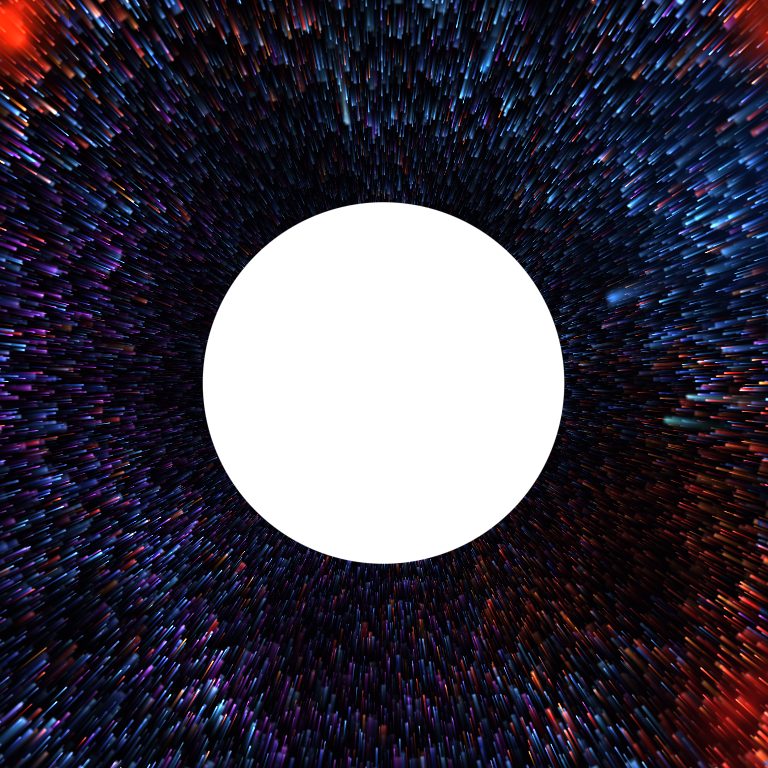
Give the GLSL for this background, as a WebGL 1 fragment shader.

```glsl
precision highp float;
// A white disc in front of a burst of coloured star streaks on black.
// Streaks fill layered polar cells (angle by log radius), with bright inner
// heads and fading outer tails; soft regional clouds set colour and density.

uniform vec2 u_resolution;

const float TAU = 6.283185;
const float DISC_RADIUS = 0.2354;
const vec3 NAVY = vec3(0.08, 0.13, 0.75);
const vec3 SKY = vec3(0.25, 0.68, 1.0);
const vec3 VIOLET = vec3(0.48, 0.08, 0.68);
const vec3 RED = vec3(0.85, 0.08, 0.06);
const vec3 GOLD = vec3(1.0, 0.55, 0.12);
const vec3 EMBER = vec3(1.0, 0.15, 0.02);

float hash(vec2 p) {
  vec3 q = fract(vec3(p.xyx) * 0.1031);
  q += dot(q, q.yzx + 33.33);
  return fract((q.x + q.y) * q.z);
}

float noise(vec2 p) {
  vec2 i = floor(p), f = fract(p);
  f = f * f * (3.0 - 2.0 * f);
  float low = mix(hash(i), hash(i + vec2(1, 0)), f.x);
  float high = mix(hash(i + vec2(0, 1)), hash(i + vec2(1, 1)), f.x);
  return mix(low, high, f.y);
}

float blob(vec2 p, vec2 centre, float radius) {
  vec2 d = (p - centre) / radius;
  return exp(-dot(d, d));
}

// Regional weights: x = warm, y = violet, z = sky blue.
vec3 regionTint(vec2 p) {
  float warm = 0.10 + blob(p, vec2(0.40, -0.18), 0.16)
    + 0.6 * blob(p, vec2(0.19, -0.28), 0.12)
    + blob(p, vec2(0.48, -0.45), 0.13)
    + blob(p, vec2(-0.49, 0.47), 0.11)
    + 0.8 * blob(p, vec2(0.51, 0.47), 0.08)
    + 0.5 * blob(p, vec2(-0.18, 0.47), 0.09);
  float violet = 0.08 + 0.5 * blob(p, vec2(-0.42, 0.06), 0.26)
    + 0.45 * blob(p, vec2(-0.08, -0.40), 0.22);
  float sky = 0.25 + 0.6 * blob(p, vec2(0.0, 0.45), 0.28)
    + 0.6 * blob(p, vec2(0.43, 0.26), 0.20)
    + 0.5 * blob(p, vec2(0.29, -0.42), 0.10)
    + 0.4 * blob(p, vec2(-0.24, -0.40), 0.16);
  return vec3(warm, violet, sky);
}

// Fraction of light left by the dark gaps between clouds.
float cloudDensity(vec2 p) {
  float d = 0.35 + 1.1 * noise(p * 9.0 + 14.0) * (0.5 + noise(p * 21.0 + 5.0));
  d *= 1.0 - 0.7 * blob(p, vec2(0.28, 0.16), 0.09);
  d *= 1.0 - 0.7 * blob(p, vec2(0.35, -0.27), 0.08);
  d *= 1.0 - 0.6 * blob(p, vec2(-0.38, -0.31), 0.08);
  d *= 1.0 - 0.5 * blob(p, vec2(-0.12, 0.30), 0.10);
  return d * mix(0.6, 1.15, smoothstep(0.22, 0.46, length(p)));
}

vec3 streakColour(vec2 cell, vec3 tint) {
  vec3 c = mix(NAVY, SKY, smoothstep(0.0, 1.0, hash(cell + 3.7) * 0.7 + tint.z * 0.4));
  c = mix(c, VIOLET, step(hash(cell + 8.1), tint.y));
  vec3 hot = mix(RED, GOLD, pow(hash(cell + 5.3), 3.0));
  return mix(c, hot, step(hash(cell + 12.9), tint.x));
}

vec3 streakLayer(vec2 p, float columns, float rows, float seed, vec3 tint) {
  float column = (atan(p.y, p.x) / TAU + 0.5) * columns;
  float id = mod(floor(column), columns);
  float along = log(length(p)) * rows + 30.0 + 17.0 * hash(vec2(id, seed));
  vec2 cell = vec2(id, floor(along) + seed * 7.0);
  float t = fract(along);
  float span = mix(0.35, 0.95, hash(cell + 1.3));
  float tail = smoothstep(0.0, 0.06, t) * pow(max(1.0 - t / span, 0.0), 1.6);
  float width = mix(0.28, 0.5, hash(cell + 2.9));
  float across = 1.0 - smoothstep(0.05, width, abs(fract(column) - 0.5));
  float power = 0.12 + 1.5 * pow(hash(cell + 6.1), 2.5);
  vec3 light = streakColour(cell, tint) + 0.65 * exp(-t * 14.0);
  return light * tail * across * power;
}

// Single bright comet: sharp head, tail pointing away from the centre.
float comet(vec2 p, vec2 head, float width, float reach) {
  vec2 axis = normalize(head), d = p - head;
  float t = dot(d, axis);
  float side = dot(d, vec2(-axis.y, axis.x)) / (width * (1.0 + max(t, 0.0) * 8.0));
  return exp(-side * side) * smoothstep(-width, width, t) * exp(-max(t, 0.0) / reach);
}

void main() {
  float scale = min(u_resolution.x, u_resolution.y);
  vec2 p = (gl_FragCoord.xy - 0.5 * u_resolution) / scale - vec2(-0.0006, 0.0013);
  vec3 tint = regionTint(p);

  // Fine to broad streak layers
  vec3 light = vec3(0.0);
  for (int i = 0; i < 5; i++) {
    float k = float(i);
    float columns = floor(760.0 * pow(0.68, k));
    light += streakLayer(p, columns, 9.5 - k, k + 1.0, tint) * (1.0 - 0.13 * k);
  }
  vec3 colour = vec3(0.008, 0.004, 0.015) + light * cloudDensity(p) * 0.85;

  // Cloud haze and glowing corners
  float grain = 0.5 + noise(p * 38.0);
  colour += vec3(0.01, 0.06, 0.16) * blob(p, vec2(0.46, 0.26), 0.15) * grain;
  colour += EMBER * blob(p, vec2(-0.495, 0.465), 0.047) * grain * 1.2;
  colour += EMBER * blob(p, vec2(0.51, 0.465), 0.045) * grain * 0.65;
  colour += RED * blob(p, vec2(0.49, -0.44), 0.075) * grain * 0.4;

  // Brightest comets
  colour += vec3(0.35, 0.75, 1.3) * comet(p, vec2(0.294, 0.109), 0.007, 0.022);
  colour += vec3(0.5, 0.9, 1.0) * comet(p, vec2(0.395, -0.018), 0.003, 0.035);
  colour += vec3(0.3, 0.8, 0.8) * comet(p, vec2(0.366, -0.048), 0.004, 0.025);
  colour += vec3(0.2, 0.6, 1.0) * comet(p, vec2(0.130, 0.405), 0.004, 0.030);
  colour += vec3(0.6, 0.8, 0.9) * comet(p, vec2(-0.047, 0.337), 0.003, 0.035);

  // White disc
  float soft = 0.75 / scale;
  float disc = 1.0 - smoothstep(DISC_RADIUS - soft, DISC_RADIUS + soft, length(p));
  gl_FragColor = vec4(mix(clamp(colour, 0.0, 1.0), vec3(1.0), disc), 1.0);
}
```
